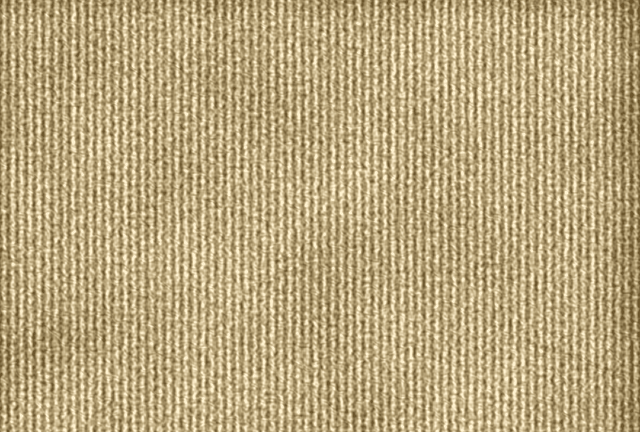
A Shadertoy shader for this texture:

```glsl
// Ribbed woven cloth: upright vertical cords made of short slanted stitches.
// A cosine profile shapes each cord; gradient noise bends the threads,
// roughens the fibres and adds soft stains, a crease and worn edges.

const float TAU = 6.2831853;
const float RIBS = 74.0;
const float STITCHES = 78.0;
const vec3 SHADOW = vec3(0.53, 0.45, 0.29);
const vec3 HIGHLIGHT = vec3(0.96, 0.90, 0.76);
const vec3 WARMTH = vec3(0.0, 0.007, 0.026);

float hash(vec2 cell) {
    vec3 q = fract(vec3(cell.xyx) * 0.1031);
    q += dot(q, q.yzx + 33.33);
    return fract((q.x + q.y) * q.z);
}

vec2 gradient(vec2 cell) {
    float angle = TAU * hash(cell);
    return vec2(cos(angle), sin(angle));
}

// Gradient noise, roughly -0.7 to 0.7
float noise(vec2 p) {
    vec2 i = floor(p), f = fract(p);
    vec2 u = f * f * f * (f * (f * 6.0 - 15.0) + 10.0);
    vec2 e = vec2(0.0, 1.0);
    float bottom = mix(dot(gradient(i), f), dot(gradient(i + e.yx), f - e.yx), u.x);
    float top = mix(dot(gradient(i + e.xy), f - e.xy), dot(gradient(i + e.yy), f - e.yy), u.x);
    return mix(bottom, top, u.y);
}

float fbm(vec2 p) {
    float sum = 0.0, gain = 1.0;
    for (int i = 0; i < 4; i++) {
        sum += gain * noise(p);
        p = p * 2.03 + 17.7;
        gain *= 0.55;
    }
    return sum;
}

float segmentDistance(vec2 p, vec2 a, vec2 b) {
    vec2 d = b - a;
    return length(p - a - d * clamp(dot(p - a, d) / dot(d, d), 0.0, 1.0));
}

// Brightness of the cords and their stitches, centred on zero
float weave(vec2 uv, vec2 p) {
    float bend = 0.08 * noise(p * vec2(5.0, 3.0)) + 0.16 * noise(p * vec2(50.0, 70.0));
    float x = uv.x * RIBS + bend;
    float rib = floor(x), across = fract(x) - 0.5;
    float cord = cos(TAU * across);

    // Each cord has its own stitch phase and brightness
    float phase = hash(vec2(rib, 3.0)) + 1.6 * noise(p * 40.0);
    float stitch = cos(TAU * (uv.y * STITCHES + 0.6 * across + phase));
    float cordTone = 0.10 * (hash(vec2(rib, 8.0)) - 0.5);
    return 0.38 * cord + (0.07 + 0.03 * cord) * stitch + cordTone * (0.5 + 0.5 * cord);
}

// Fine fibres, stretched a little along the cords
float fibres(vec2 p) {
    return 0.66 * noise(p * vec2(135.0, 120.0) + 40.0) + 0.36 * noise(p * vec2(85.0, 66.0) + 9.0);
}

// Broad stains and a faint diagonal crease
float stains(vec2 uv, vec2 p) {
    float cloud = 0.15 * fbm(p * 3.2 + 5.0);
    vec2 corner = (uv - vec2(0.04, 0.20)) / vec2(0.11, 0.07);
    float patchDark = 0.18 * exp(-dot(corner, corner));
    float crease = segmentDistance(p + 0.01 * noise(p * 14.0), vec2(1.20, 0.22), vec2(1.42, 0.13));
    return cloud - patchDark - 0.13 * (1.0 - smoothstep(0.0, 0.012, crease));
}

// Darkening towards the borders, strongest on the right
float edgeWear(vec2 uv) {
    float right = 0.28 * smoothstep(0.93, 1.0, uv.x);
    float left = 0.13 * (1.0 - smoothstep(0.0, 0.03, uv.x));
    float top = 0.16 * smoothstep(0.95, 1.0, uv.y);
    return right + left + top;
}

void mainImage(out vec4 fragColor, in vec2 fragCoord) {
    vec2 uv = fragCoord / iResolution.xy;
    vec2 p = fragCoord / iResolution.y;

    float tone = 0.485 + weave(uv, p) + fibres(p) + stains(uv, p) - edgeWear(uv);
    tone = clamp(tone, -0.25, 1.12);
    vec3 cloth = mix(SHADOW, HIGHLIGHT, tone);

    // Midtones are a little more golden than either end
    cloth -= WARMTH * max(4.0 * tone * (1.0 - tone), 0.0);
    fragColor = vec4(clamp(cloth, 0.0, 1.0), 1.0);
}
```
